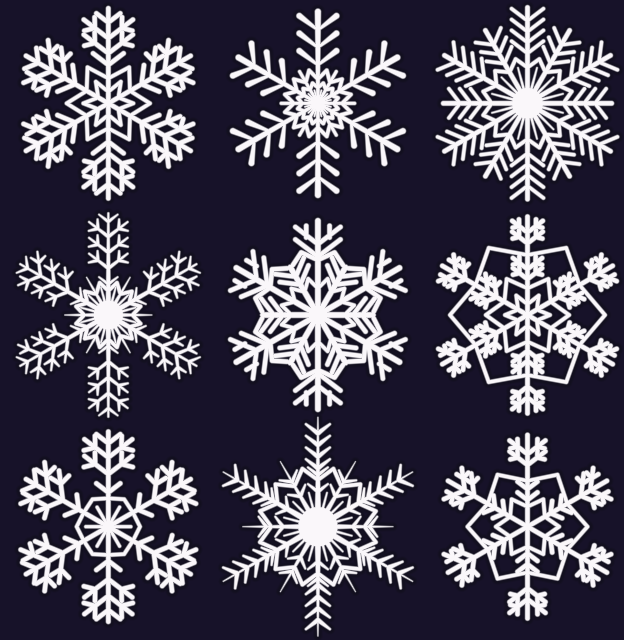
Reproduce this pattern procedurally as a Shadertoy shader.

```glsl
// Nine white snowflakes, three across and three down, on midnight blue.
// Each flake folds the plane into mirrored sectors, then joins tapered bars:
// arms, side twigs, zigzag stars and a hub of rays.

const float PI = 3.14159265;

vec2 polar(float radius, float angle) {
    return radius * vec2(cos(angle), sin(angle));
}

// Mirrored sector with its axis along +x; turn rotates the sectors from upright
vec2 fold(vec2 p, float sectors, float turn) {
    float s = 2.0 * PI / sectors, a = atan(p.x, p.y) + turn;
    return polar(length(p), abs(mod(a + 0.5 * s, s) - 0.5 * s));
}

// Round-ended bar from a to b whose half width runs from w.x to w.y
float bar(vec2 q, vec2 a, vec2 b, vec2 w) {
    vec2 ab = b - a;
    float h = clamp(dot(q - a, ab) / dot(ab, ab), 0.0, 1.0);
    return length(q - a - ab * h) - mix(w.x, w.y, h);
}

float spoke(vec2 q, float reach, vec2 w) {
    return bar(q, vec2(0), vec2(reach, 0), w);
}

// Zigzag edge from the sector axis to the sector border
float star(vec2 q, float axisRadius, float borderRadius, float border) {
    return bar(q, vec2(axisRadius, 0), polar(borderRadius, border), vec2(0.025));
}

// Slanted side twigs, forked if fork > 0; roots: first, spacing, count
float twigs(vec2 q, vec3 roots, float reach, float fork, vec2 w) {
    float d = 9.0;
    vec2 dir = polar(1.0, 0.92);
    for (float i = 0.0; i < roots.z; i++) {
        vec2 v = q - vec2(roots.x + i * roots.y, 0);
        v = vec2(dot(v, dir), abs(dot(v, vec2(-dir.y, dir.x))));
        d = min(d, spoke(v, reach, w));
        vec2 knot = vec2(0.55 * reach, 0);
        if (fork > 0.0) d = min(d, bar(v, knot, knot + polar(fork, 0.9), w));
    }
    return d;
}

// Solid disc with a fringe of fine rays
float hub(vec2 p, float disc, float reach) {
    return min(length(p) - disc, spoke(fold(p, 24.0, 0.0), reach, vec2(0.022, 0.012)));
}

float flake(vec2 p, int kind) {
    float d, wide = PI / 6.0, narrow = PI / 12.0;
    vec2 q = fold(p, 6.0, 0.0), g = fold(p, 6.0, wide);  // arms, gaps between them
    vec2 t = fold(p, 12.0, 0.0), w = vec2(0.03);         // both alike, half width
    if (kind == 0) {  // forked arms, double star
        d = min(spoke(q, 1.14, w), twigs(q, vec3(0.97, 0, 1), 0.18, 0.0, w));
        d = min(d, twigs(q, vec3(0.6, 0.18, 2), 0.37, 0.13, w));
        d = min(d, twigs(q, vec3(0.46, 0, 1), 0.23, 0.0, w));
        d = min(d, min(star(q, 0.3, 0.5, wide), star(q, 0.14, 0.3, wide)));
    } else if (kind == 1) {  // flared twigs, small flower
        d = min(spoke(q, 1.1, vec2(0.022, 0.038)), spoke(g, 0.44, vec2(0.022)));
        d = min(d, twigs(q, vec3(0.46, 0.21, 3), 0.28, 0.0, vec2(0.018, 0.037)));
        d = min(d, min(hub(p, 0.03, 0.16), star(t, 0.19, 0.25, narrow)));
        d = min(d, star(t, 0.29, 0.41, narrow));
    } else if (kind == 2) {  // feathered arms and gaps
        d = min(hub(p, 0.19, 0.44), min(spoke(q, 1.15, w), spoke(g, 1.01, w)));
        d = min(d, twigs(q, vec3(0.6, 0.13, 4), 0.24, 0.0, vec2(0.024)));
        d = min(d, twigs(g, vec3(0.55, 0.13, 3), 0.22, 0.0, vec2(0.024)));
        d = min(d, star(t, 0.43, 0.55, narrow));
    } else if (kind == 3) {  // thin pointed branches
        d = min(hub(p, 0.18, 0.34), spoke(q, 1.22, vec2(0.034, 0.014)));
        d = min(d, twigs(q, vec3(0.56, 0.19, 3), 0.29, 0.11, vec2(0.024, 0.014)));
        d = min(d, twigs(q, vec3(0.37, 0.75, 2), 0.14, 0.0, vec2(0.022, 0.012)));
        d = min(d, min(spoke(g, 0.52, vec2(0.03, 0.008)), star(t, 0.29, 0.4, narrow)));
    } else if (kind == 4) {  // heavy arms, petals, outer chevrons
        d = min(min(length(p) - 0.12, spoke(q, 1.13, vec2(0.036))), spoke(g, 0.66, vec2(0.036)));
        d = min(d, twigs(q, vec3(0.7, 0.15, 2), 0.34, 0.0, w));
        d = min(d, bar(q, vec2(0.93, 0.14), vec2(1.07, 0.14), w));
        d = min(d, twigs(g, vec3(0.42, 0.11, 2), 0.25, 0.0, w));
        d = min(d, bar(q, vec2(0.66, 0), vec2(0.75, 0.2), w));
        d = min(d, bar(q, vec2(0.75, 0.2), vec2(0.6, 0.3), w));
        d = min(d, star(t, 0.32, 0.45, narrow));
    } else if (kind == 5) {  // three nested stars, leafy twigs
        d = min(spoke(q, 1.18, w), star(q, 0.72, 0.93, wide));
        d = min(d, min(star(q, 0.32, 0.5, wide), star(q, 0.13, 0.27, wide)));
        d = min(d, twigs(q, vec3(0.86, 0.13, 2), 0.23, 0.08, w));
        d = min(d, twigs(q, vec3(0.43, 0.12, 2), 0.22, 0.08, w));
    } else if (kind == 6) {  // forked arms, ring of rays
        d = min(spoke(q, 1.14, w), twigs(q, vec3(0.63, 0.2, 2), 0.36, 0.14, w));
        d = min(d, twigs(q, vec3(0.41, 0.59, 2), 0.18, 0.0, w));
        d = min(d, min(star(q, 0.34, 0.38, wide), spoke(t, 0.27, vec2(0.022))));
    } else if (kind == 7) {  // sharp arms, large hub
        d = min(hub(p, 0.24, 0.42), spoke(q, 1.31, vec2(0.042, 0.008)));
        d = min(d, min(spoke(g, 0.9, vec2(0.038, 0.006)), star(t, 0.56, 0.72, narrow)));
        d = min(d, twigs(q, vec3(0.7, 0.14, 4), 0.18, 0.0, vec2(0.03, 0.016)));
        d = min(d, twigs(t, vec3(0.42, 0.2, 2), 0.15, 0.0, vec2(0.026, 0.014)));
    } else {  // two nested stars, short inner twigs
        d = min(spoke(q, 1.1, w), min(star(q, 0.55, 0.72, wide), star(q, 0.24, 0.38, wide)));
        d = min(d, twigs(q, vec3(0.74, 0.13, 2), 0.27, 0.09, w));
        d = min(d, twigs(q, vec3(0.32, 0.13, 2), 0.15, 0.0, w));
    }
    return d;
}

void mainImage(out vec4 fragColor, in vec2 fragCoord) {
    float soft = 7.68 / iResolution.y, d = 9.0;
    for (int i = 0; i < 9; i++) {
        vec2 c = fragCoord * soft - vec2(1.3 + 2.515 * float(i % 3), 6.44 - 2.54 * float(i / 3));
        if (length(c) < 1.42) d = min(d, flake(c, i));
    }
    // Slightly darker ground hugging the white edges
    vec3 color = mix(vec3(0.07, 0.06, 0.12), vec3(0.09, 0.07, 0.16), smoothstep(0.02, 0.06, d));
    fragColor = vec4(mix(color, vec3(0.98, 0.97, 0.98), 1.0 - smoothstep(-soft, soft, d)), 1.0);
}
```
